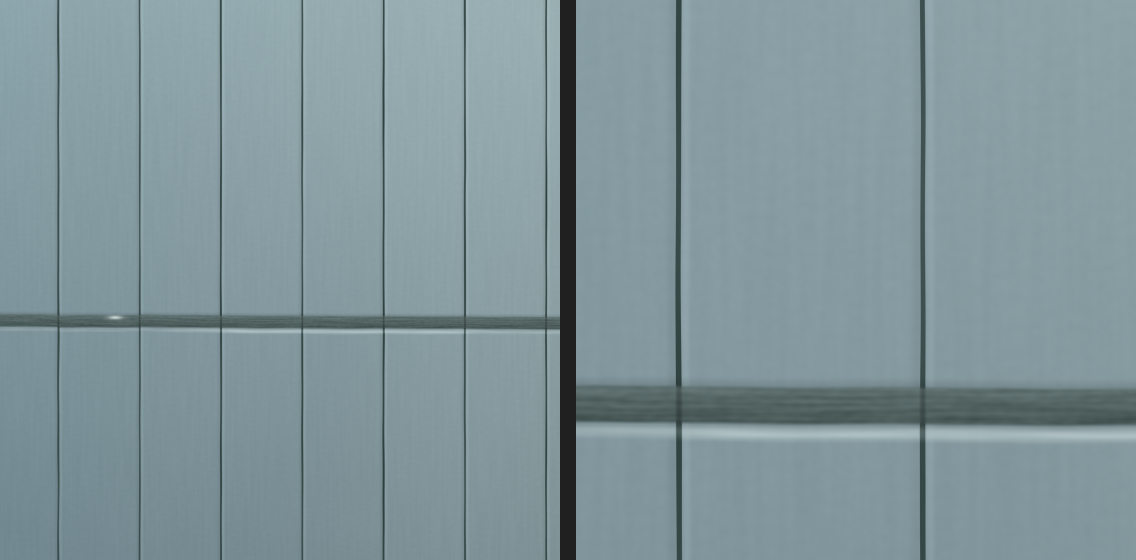
Left, the full canvas; right, a detail of the centre.
Write a Shadertoy shader that draws this texture.

```glsl
// Painted vertical boards in muted blue-grey, crossed by one dark horizontal rail.
// Boards repeat with fract; each groove gets its own width and depth from a hash,
// while gradient noise adds brushed grain, wavering edges and a broken highlight.

const float BOARD_PITCH = 0.1452;   // distance between grooves
const float FIRST_GROOVE = 0.1042;  // x of the first groove
const float RAIL_HEIGHT = 0.0215;

const vec3 PAINT_SHADE = vec3(0.455, 0.535, 0.560);
const vec3 PAINT_LIGHT = vec3(0.595, 0.685, 0.705);
const vec3 GROOVE_DARK = vec3(0.180, 0.250, 0.240);
const vec3 RAIL_DARK   = vec3(0.235, 0.300, 0.295);
const vec3 RAIL_LIGHT  = vec3(0.390, 0.460, 0.455);
const vec3 EDGE_GLOW   = vec3(0.690, 0.760, 0.770);

float hash1(float n) {
    return fract(sin(n * 127.1 + 11.7) * 4375.85);
}

vec2 gradientAt(vec2 cell) {
    float angle = 6.2832 * fract(sin(dot(cell, vec2(127.1, 311.7))) * 4375.85);
    return vec2(cos(angle), sin(angle));
}

// Gradient noise, roughly -0.7 to 0.7
float gradientNoise(vec2 p) {
    vec2 i = floor(p), f = fract(p);
    vec2 u = f * f * f * (f * (f * 6.0 - 15.0) + 10.0);
    float a = dot(gradientAt(i), f);
    float b = dot(gradientAt(i + vec2(1, 0)), f - vec2(1, 0));
    float c = dot(gradientAt(i + vec2(0, 1)), f - vec2(0, 1));
    float d = dot(gradientAt(i + vec2(1, 1)), f - vec2(1, 1));
    return mix(mix(a, b, u.x), mix(c, d, u.x), u.y);
}

// Smooth coverage of a strip around zero
float strip(float dist, float halfWidth, float blur) {
    return 1.0 - smoothstep(halfWidth - blur, halfWidth + blur, abs(dist));
}

// Broad light falloff, small tone shift per board, fine brushed grain
vec3 paintedBoard(vec2 uv, float boardId) {
    float light = 0.8 * uv.y + 0.3 * uv.x - 0.05;
    light += 0.06 * gradientNoise(uv * vec2(3.0, 2.0) + 4.0);
    light += 0.05 * (hash1(boardId + 3.0) - 0.5);
    vec3 paint = mix(PAINT_SHADE, PAINT_LIGHT, clamp(light, 0.0, 1.0));
    paint += vec3(-0.012, 0.0, 0.012) * (0.5 - uv.x);
    float grain = gradientNoise(uv * vec2(170.0, 9.0))
                + 0.6 * gradientNoise(uv * vec2(90.0, 150.0))
                + 0.5 * gradientNoise(uv * 230.0);
    return paint + 0.012 * grain;
}

// Dark groove with a soft shadow on its left and a pale lip on its right
vec3 addGroove(vec3 color, float x, float y, float grooveId, float pixel) {
    float wobble = 0.0009 * gradientNoise(vec2(y * 11.0, grooveId * 7.3));
    float wear = gradientNoise(vec2(y * 6.0, grooveId * 5.1 + 2.0));
    float dist = x + wobble;
    float halfWidth = 0.0014 + 0.0005 * hash1(grooveId) + 0.0004 * wear;
    float depth = 0.80 + 0.15 * hash1(grooveId + 9.0) + 0.15 * wear;
    color *= 1.0 - 0.05 * strip(dist + 0.003, 0.003, 0.003);
    color += 0.035 * strip(dist - 0.0045, 0.002, 0.002);
    return mix(color, GROOVE_DARK, depth * strip(dist, halfWidth, 0.7 * pixel));
}

// Streaked rail, darker toward its lower edge, with grooves showing faintly
vec3 railColor(vec2 uv, float height, float grooveDist) {
    float streak = gradientNoise(vec2(uv.x * 16.0, height * 330.0))
                 + 0.5 * gradientNoise(uv * vec2(120.0, 300.0));
    float tone = 0.5 + height / RAIL_HEIGHT * 0.6 + 0.4 * streak;
    vec3 color = mix(RAIL_DARK, RAIL_LIGHT, clamp(tone, 0.0, 1.0));
    return color * (1.0 - 0.22 * strip(grooveDist, 0.0015, 0.0015));
}

void mainImage(out vec4 fragColor, in vec2 fragCoord) {
    vec2 uv = fragCoord / iResolution.xy;
    float pixel = 1.0 / min(iResolution.x, iResolution.y);

    // Boards and the signed distance to the nearest groove
    float boardX = (uv.x - FIRST_GROOVE) / BOARD_PITCH;
    float grooveId = floor(boardX + 0.5);
    float grooveDist = (boardX - grooveId) * BOARD_PITCH;
    vec3 color = paintedBoard(uv, floor(boardX));
    color = addGroove(color, grooveDist, uv.y, grooveId, pixel);

    // Rail sags gently to the right, stepping slightly at each board
    float step1 = 0.0014 * (hash1(floor(boardX) + 21.0) - 0.5);
    float railY = 0.4275 - 0.005 * uv.x + step1;
    float height = uv.y - railY + 0.0012 * gradientNoise(vec2(uv.x * 14.0, 3.0));

    // Broken light along the lower edge, strongest right of centre
    float glowShape = smoothstep(0.25, 0.45, uv.x) * (1.0 - 0.6 * smoothstep(0.8, 0.88, uv.x));
    float glow = 0.35 + 0.5 * glowShape + 0.3 * gradientNoise(vec2(uv.x * 20.0, height * 250.0));
    float glowCenter = -0.0145 - 0.002 * glowShape;
    glow *= strip(height - glowCenter, 0.0035, 0.0032);
    glow *= 1.0 - 0.7 * strip(grooveDist, 0.002, 0.001);
    color = mix(color, EDGE_GLOW, clamp(glow, 0.0, 1.0));

    // Rail body with a soft contact shadow
    color *= 1.0 - 0.12 * strip(height, 0.014, 0.004);
    float body = strip(height, 0.5 * RAIL_HEIGHT, 0.0012 + 0.5 * pixel);
    color = mix(color, railColor(uv, height, grooveDist), 0.95 * body);

    // Small glint on the upper edge of the rail
    vec2 glint = vec2(uv.x - 0.206, uv.y - 0.433) / vec2(0.013, 0.0035);
    color = mix(color, vec3(0.83, 0.88, 0.88), 0.9 * exp(-dot(glint, glint)));

    fragColor = vec4(clamp(color, 0.0, 1.0), 1.0);
}
```
